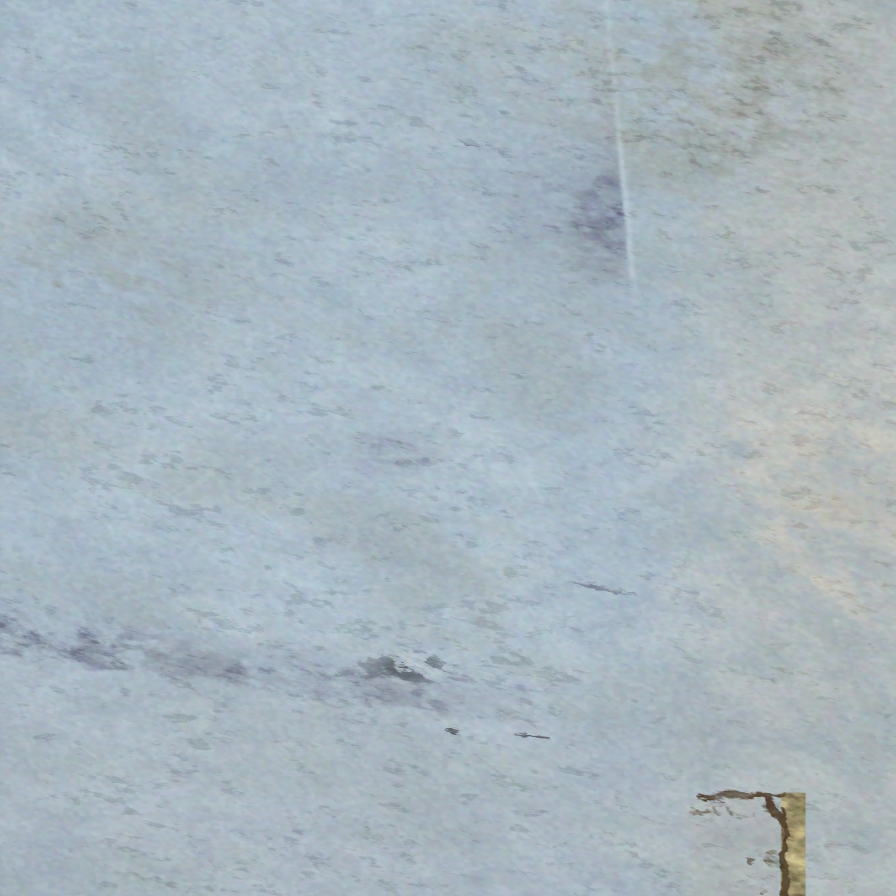
A WebGL 2 fragment shader for this texture:

```glsl
#version 300 es
precision highp float;
// Weathered pale blue painted wall with smudges, scratches and a rusty bracket.
uniform vec2 u_resolution;
out vec4 fragColor;

const vec3 BLUE = vec3(0.668, 0.738, 0.790);
const vec3 LILAC = vec3(0.668, 0.718, 0.762);
const vec3 SAGE = vec3(0.635, 0.690, 0.710);
const vec3 WARM = vec3(0.705, 0.735, 0.742);
const vec3 CREAM = vec3(0.765, 0.755, 0.715);
const vec3 MOSS = vec3(0.530, 0.545, 0.510);
const vec3 SLATE = vec3(0.455, 0.480, 0.560);
const vec3 SOOT = vec3(0.300, 0.310, 0.340);
const vec3 RUST = vec3(0.300, 0.240, 0.170);
const vec3 OLIVE = vec3(0.580, 0.540, 0.400);

vec3 hash3(vec2 cell) {
  vec3 q = fract(cell.xyx * vec3(0.1031, 0.1030, 0.0973));
  q += dot(q, q.yxz + 33.33);
  return fract((q.xxy + q.yzz) * q.zyx);
}

// Soft cellular noise: random cell values blended by distance, -0.5 to 0.5.
float cellNoise(vec2 p) {
  vec2 base = floor(p), local = fract(p);
  float sum = 0.0, total = 0.0;
  for (int i = 0; i < 9; i++) {
    vec2 offset = vec2(i % 3, i / 3) - 1.0;
    vec3 h = hash3(base + offset);
    vec2 d = offset + h.xy - local;
    float weight = exp(-5.0 * dot(d, d));
    sum += weight * h.z;
    total += weight;
  }
  return sum / total - 0.5;
}

float mottle(vec2 p) {
  float sum = 0.0, gain = 1.0;
  for (int i = 0; i < 4; i++) {
    sum += gain * cellNoise(p);
    p = mat2(1.9, 0.5, -0.5, 1.9) * p + vec2(17.3, 9.1);
    gain *= 0.7;
  }
  return sum;
}

float smudge(vec2 p, vec2 center, vec2 radius) {
  vec2 q = (p - center) / radius;
  return exp(-dot(q, q));
}

// Line from a to b that thins toward both ends.
float stroke(vec2 p, vec2 a, vec2 b, float width, float blur) {
  vec2 ab = b - a;
  float t = clamp(dot(p - a, ab) / dot(ab, ab), 0.0, 1.0);
  float w = width * (1.0 - 0.7 * abs(2.0 * t - 1.0));
  return 1.0 - smoothstep(w - blur, w + blur, length(p - a - ab * t));
}

float box(vec2 p, vec2 low, vec2 high, float blur) {
  vec2 s = smoothstep(low - blur, low + blur, p) * (1.0 - smoothstep(high - blur, high + blur, p));
  return s.x * s.y;
}

void main() {
  vec2 p = gl_FragCoord.xy / u_resolution.y;
  float soft = max(0.0015, 1.0 / u_resolution.y);
  vec2 tilted = vec2(p.x, p.y + 0.18 * p.x);
  float broad = mottle(tilted * vec2(5.0, 9.0));
  float fine = mottle(tilted * vec2(26.0, 50.0) + 40.0);
  float streak = mottle(tilted * vec2(38.0, 105.0) + 90.0);
  float ragged = clamp(0.5 + 0.8 * broad + 1.1 * fine + 0.6 * streak, 0.0, 1.4);
  vec2 bent = p + 0.006 * vec2(fine, streak);

  // Base wash: blue wall, lilac foot, warm right side, sage clouds
  vec3 color = mix(LILAC, BLUE, smoothstep(0.08, 0.40, p.y + 0.1 * broad));
  color = mix(color, WARM, smoothstep(0.66, 0.90, p.x + 0.08 * broad + 0.04 * fine));
  color = mix(color, SAGE, 0.75 * smoothstep(-0.1, 0.6, mottle(tilted * vec2(4.0, 8.0) + 23.0) + 0.4 * fine));
  color = mix(color, CREAM, 0.75 * ragged * smudge(p, vec2(0.93, 0.43), vec2(0.11, 0.18)));

  // Mossy stains
  float moss = smudge(p, vec2(0.83, 0.90), vec2(0.18, 0.14)) + 0.8 * smudge(p, vec2(0.07, 0.67), vec2(0.13, 0.08));
  moss += 0.4 * smudge(p, vec2(0.96, 0.45), vec2(0.07, 0.05));
  color = mix(color, MOSS, 0.5 * moss * ragged);

  // Dark smear along a slanted ledge, crisp below and soft above
  float above = p.y - (0.287 - 0.12 * p.x) + 0.014 * broad + 0.008 * fine;
  float smear = smoothstep(-0.022, -0.012, above) * exp(-pow(max(above, 0.0) / 0.032, 2.0));
  float patches = 0.45 + 0.5 * smudge(p, vec2(0.0, 0.31), vec2(0.05)) + 0.4 * smudge(p, vec2(0.13, 0.295), vec2(0.05, 0.03));
  color = mix(color, SLATE, clamp(smear * patches * ragged * (1.0 - smoothstep(0.38, 0.66, p.x)), 0.0, 0.85));
  float knot = smudge(p, vec2(0.455, 0.255), vec2(0.04, 0.016));
  color = mix(color, SOOT, 0.75 * knot * smoothstep(0.0, 0.35, streak));
  color = mix(color, vec3(0.80), 0.6 * knot * smoothstep(0.1, 0.4, -streak));

  // Smudge against a raised, worn seam
  float seam = p.x - 0.709 + 0.094 * (p.y - 0.66) + 0.002 * fine;
  float shade = 0.75 * smudge(p, vec2(0.685, 0.765), vec2(0.037, 0.06)) + 0.28 * smudge(p, vec2(0.63, 0.77), vec2(0.09, 0.07));
  color = mix(color, SLATE, (1.0 - smoothstep(-0.006, 0.002, seam)) * shade * (0.4 + 0.8 * ragged));
  float worn = smoothstep(0.65, 0.70, p.y) * (0.35 + 0.65 * smudge(p, vec2(0.70, 0.75), vec2(0.2, 0.1)));
  color = mix(color, vec3(0.77, 0.83, 0.87), 0.65 * worn * exp(-pow(seam / 0.004, 2.0)));
  color = mix(color, SLATE, 0.42 * ragged * smudge(p, vec2(0.43, 0.495), vec2(0.055, 0.024)));

  // Broken scratches and nicks
  float faint = stroke(bent, vec2(0.51, 0.845), vec2(0.58, 0.828), 0.002, soft);
  for (int i = 0; i < 3; i++) {
    vec2 shift = vec2(0.018, -0.005) * float(i);
    faint += stroke(bent, vec2(0.63, 0.353) + shift, vec2(0.675, 0.346) + shift, 0.0018, soft);
  }
  color = mix(color, SLATE, min(faint, 1.0) * clamp(0.45 + 1.2 * fine, 0.0, 0.8));
  float nick = stroke(bent, vec2(0.498, 0.187), vec2(0.512, 0.185), 0.0028, soft)
    + stroke(bent, vec2(0.575, 0.179), vec2(0.614, 0.176), 0.0025, soft);
  color = mix(color, SOOT, min(nick, 1.0) * clamp(0.7 + fine, 0.0, 0.9));

  // Rusty bracket with chipped paint inside
  float inside = box(bent, vec2(0.77, -0.1), vec2(0.87, 0.11), 0.008);
  color = mix(color, vec3(0.69, 0.71, 0.71), 0.6 * inside);
  color = mix(color, RUST, 0.6 * inside * smoothstep(0.3, 0.6, fine));
  color = mix(color, OLIVE * (0.95 + 0.5 * fine), box(p, vec2(0.872, -0.1), vec2(0.899, 0.115), soft));
  float rim = stroke(bent, vec2(0.78, 0.112), vec2(0.875, 0.113), 0.005, soft)
    + stroke(bent, vec2(0.855, 0.115), vec2(0.880, 0.07), 0.006, soft)
    + stroke(bent, vec2(0.876, 0.10), vec2(0.878, -0.1), 0.005, soft);
  color = mix(color, RUST, min(rim, 1.0) * clamp(0.8 + 0.5 * fine, 0.3, 0.95));

  // Slanted dark streaks and fine tinted grain
  color -= 0.07 * smoothstep(0.3, 0.8, streak + 0.3 * broad);
  vec2 grain = tilted * vec2(120.0, 190.0);
  vec3 tint = vec3(cellNoise(grain + 5.0), cellNoise(grain + 60.0), cellNoise(grain + 130.0));
  color += 0.035 * broad * vec3(1.0, 0.9, 0.7) + 0.035 * fine + 0.03 * tint + 0.045 * cellNoise(grain * 1.4);
  fragColor = vec4(clamp(color, 0.0, 1.0), 1.0);
}
```
